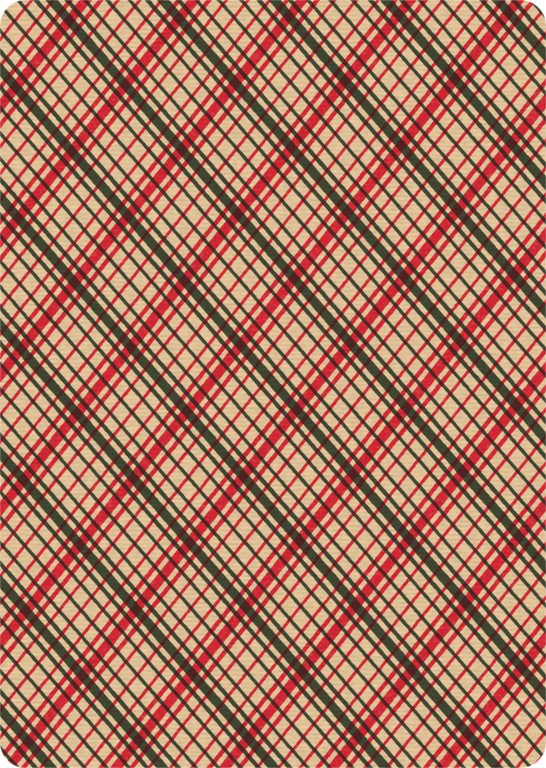
A WebGL 1 fragment shader for this pattern:

```glsl
precision highp float;

uniform vec2 u_resolution;

// Colours
const vec3 CLOTH = vec3(0.87, 0.755, 0.59);
const vec3 RED = vec3(0.81, 0.15, 0.20);
const vec3 GREEN = vec3(0.25, 0.27, 0.195);
const vec3 OVERLAP = vec3(0.30, 0.14, 0.13);
const vec3 MARGIN = vec3(1.0);

// Lattice of band crossings, in canvas heights
const vec2 CROSSING = vec2(0.1634, 0.8893);
const vec2 GREEN_STEP = vec2(0.0732, -0.0840);
const vec2 RED_STEP = vec2(0.0698, 0.0866);
const float BAND_PERIOD = 0.109;

// Stripe layout, as fractions of one period
const float FLANK_OFFSET = 0.14;
const float THIN_OFFSET = 0.30;
const float MIDDLE_OFFSET = 0.50;
const vec4 RED_WIDTHS = vec4(0.116, 0.052, 0.036, 0.036);    // wide, flank, thin, middle
const vec4 GREEN_WIDTHS = vec4(0.112, 0.050, 0.040, 0.040);

// Fabric and sheet
const float THREADS = 170.0;
const float RIB_DEPTH = 0.025;
const float GRAIN_DEPTH = 0.08;
const float EDGE_WOBBLE = 0.006;
const float INK_WEAR = 0.14;
const float CORNER_RADIUS = 0.034;

float hash(vec2 p) {
  return fract(sin(dot(p, vec2(127.1, 311.7))) * 43758.5453);
}

float noise(vec2 p) {
  vec2 cell = floor(p);
  vec2 f = fract(p);
  f = f * f * (3.0 - 2.0 * f);
  float low = mix(hash(cell), hash(cell + vec2(1.0, 0.0)), f.x);
  float high = mix(hash(cell + vec2(0.0, 1.0)), hash(cell + vec2(1.0)), f.x);
  return mix(low, high, f.y);
}

float cross2(vec2 a, vec2 b) {
  return a.x * b.y - a.y * b.x;
}

// Coverage of one line centred at the given distance from the wide band
float line(float dist, float centre, float width, float blur) {
  return 1.0 - smoothstep(-blur, blur, abs(dist - centre) - 0.5 * width);
}

// Wide band, mirrored flanks and thin lines, and one line midway
float stripes(float t, vec4 widths, float blur) {
  float dist = abs(fract(t + 0.5) - 0.5);
  float cover = line(dist, 0.0, widths.x, blur);
  cover = max(cover, line(dist, FLANK_OFFSET, widths.y, blur));
  cover = max(cover, line(dist, THIN_OFFSET, widths.z, blur));
  return max(cover, line(dist, MIDDLE_OFFSET, widths.w, blur));
}

float roundedBox(vec2 p, vec2 halfSize, float radius) {
  vec2 q = abs(p) - halfSize + radius;
  return length(max(q, 0.0)) + min(max(q.x, q.y), 0.0) - radius;
}

void main() {
  float pixel = 1.0 / u_resolution.y;
  vec2 p = gl_FragCoord.xy * pixel;
  vec2 size = u_resolution * pixel;

  // Oblique coordinates: whole numbers fall on the wide bands
  vec2 d = p - CROSSING;
  float area = cross2(GREEN_STEP, RED_STEP);
  float redCoord = cross2(d, RED_STEP) / area;
  float greenCoord = cross2(GREEN_STEP, d) / area;

  // Printed stripes with slightly uneven edges
  float weave = noise(p * THREADS * 1.5) - 0.5;
  float blur = 0.8 * pixel / BAND_PERIOD;
  float red = stripes(redCoord + weave * EDGE_WOBBLE, RED_WIDTHS, blur);
  float green = stripes(greenCoord - weave * EDGE_WOBBLE, GREEN_WIDTHS, blur);

  // Worn specks let the cloth show through the red
  float speck = smoothstep(0.55, 0.95, noise(p * THREADS * 2.0 + 31.0));
  red *= 1.0 - INK_WEAR * speck;
  vec3 colour = mix(mix(CLOTH, RED, red), mix(GREEN, OVERLAP, red), green);

  // Woven ribs and grain
  float rib = sin(6.2832 * (p.y * THREADS + 0.3 * noise(p * 40.0)));
  float grain = noise(p * THREADS * vec2(1.0, 2.0) + 7.0) - 0.5;
  colour *= 1.0 + RIB_DEPTH * rib + GRAIN_DEPTH * grain;

  // Rounded sheet corners
  float edge = roundedBox(p - 0.5 * size, 0.5 * size, CORNER_RADIUS);
  colour = mix(colour, MARGIN, smoothstep(-pixel, pixel, edge));
  gl_FragColor = vec4(colour, 1.0);
}
```
